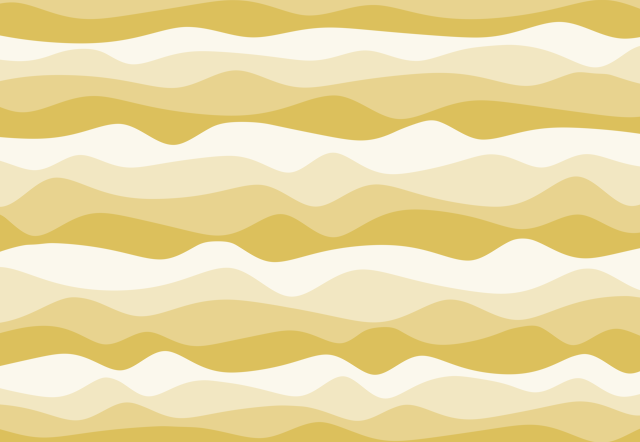
This background is drawn by a WebGL 1 fragment shader. Its source:

```glsl
precision highp float;
// Stacked wavy bands in four golden tones, cycling from ochre to white, cream and tan.
// Each band is painted below its own upper edge, working from top to bottom;
// edges join hashed crests and troughs and keep a small gap to the edge above.

uniform vec2 u_resolution;

const float TAU = 6.2831853;
const int EDGE_COUNT = 17;
const float LAST_EDGE = 16.0;

const vec3 OCHRE = vec3(0.862, 0.752, 0.362);
const vec3 WHITE = vec3(0.984, 0.974, 0.930);
const vec3 CREAM = vec3(0.950, 0.905, 0.760);
const vec3 TAN = vec3(0.908, 0.828, 0.560);

float hash(vec2 p) {
    vec3 q = fract(p.xyx * vec3(0.1031, 0.1030, 0.0973));
    q += dot(q, q.yzx + 33.33);
    return fract((q.x + q.y) * q.z);
}

float smoothMin(float a, float b, float radius) {
    float h = max(radius - abs(a - b), 0.0) / radius;
    return min(a, b) - 0.25 * h * h * radius;
}

// Turning point of a wave: even knots are crests, odd knots are troughs.
float knotHeight(float knot, float seed) {
    float direction = 1.0 - 2.0 * mod(knot, 2.0);
    return direction * mix(0.35, 1.0, hash(vec2(knot, seed)));
}

// Irregular wave in -1..1, flat at every crest and trough.
float wave(float x, float wavelength, float seed) {
    float u = 2.0 * x / wavelength + 8.0 * hash(vec2(seed, 5.3));
    u += 0.28 * sin(1.7 * u + seed);
    float knot = floor(u);
    return mix(knotHeight(knot, seed), knotHeight(knot + 1.0, seed),
               smoothstep(0.0, 1.0, u - knot));
}

// Bands are thicker and their waves taller around the middle.
float edgeHeight(float x, float index) {
    float turn = TAU * index / LAST_EDGE;
    float base = 0.976 - 0.0596 * index + 0.0235 * sin(turn);
    float amplitude = 0.031 - 0.006 * cos(turn);
    float wavelength = mix(0.27, 0.45, hash(vec2(index, 17.7)));
    return base + amplitude * wave(x, wavelength, index + 3.0);
}

vec3 bandColor(float index) {
    float tone = mod(index, 4.0);
    if (tone < 0.5) return OCHRE;
    if (tone < 1.5) return WHITE;
    if (tone < 2.5) return CREAM;
    return TAN;
}

void main() {
    vec2 p = gl_FragCoord.xy / u_resolution.y;
    float blur = 0.75 / u_resolution.y;
    vec3 color = TAN;
    float edgeAbove = 2.0;

    for (int i = 0; i < EDGE_COUNT; i++) {
        float index = float(i);
        float edge = smoothMin(edgeHeight(p.x, index), edgeAbove - 0.009, 0.02);
        color = mix(color, bandColor(index), smoothstep(-blur, blur, edge - p.y));
        edgeAbove = edge;
    }
    gl_FragColor = vec4(color, 1.0);
}
```
